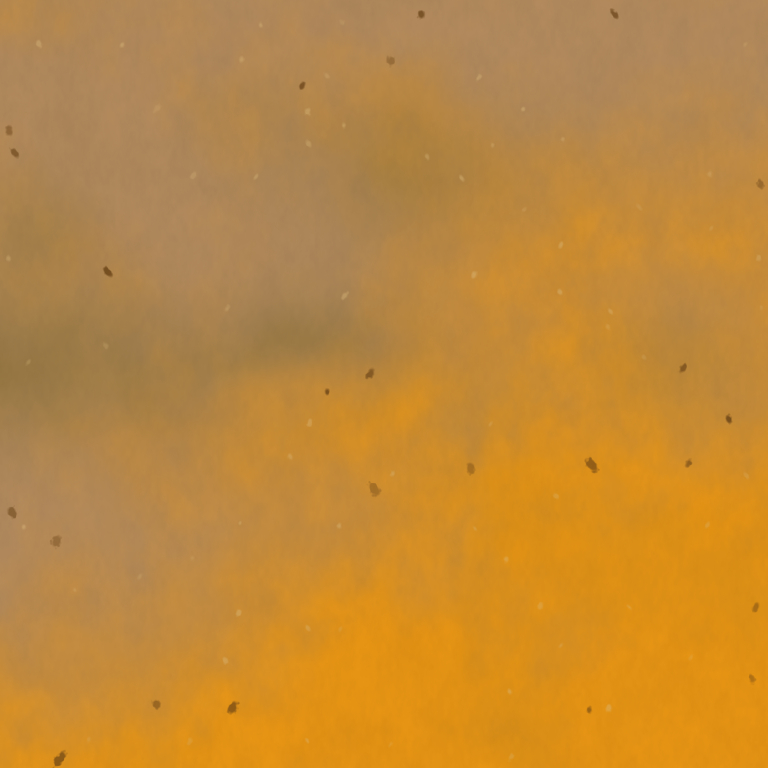
Reproduce this texture procedurally as a WebGL 1 fragment shader.

```glsl
precision highp float;
// Weathered ochre plaster: tan haze at the top melts into glowing amber below.
// A gradient, broad soft stains and layered value noise set the warmth and the
// olive shade; faint upright grain and sparse specks add the surface.

uniform vec2 u_resolution;

const vec3 TAN = vec3(0.685, 0.530, 0.360);
const vec3 OCHRE = vec3(0.760, 0.540, 0.240);
const vec3 AMBER = vec3(0.885, 0.570, 0.075);
const vec3 OLIVE = vec3(0.510, 0.415, 0.190);
const vec3 SPECK_BROWN = vec3(0.400, 0.250, 0.080);
const vec3 SPECK_PALE = vec3(0.860, 0.730, 0.490);

const float CLOUD_SCALE = 5.0;      // broad blotches across the canvas
const float CLOUD_AMOUNT = 0.60;
const float WARP_AMOUNT = 0.11;     // how far stain outlines wander
const float MOTTLE_SCALE = 34.0;
const float MOTTLE_AMOUNT = 0.050;
const float GRAIN_SCALE = 150.0;
const float GRAIN_AMOUNT = 0.035;
const float DARK_CELLS = 32.0;
const float PALE_CELLS = 46.0;

float hash(vec2 p) {
  vec3 q = fract(p.xyx * 0.1031);
  q += dot(q, q.yzx + 33.33);
  return fract((q.x + q.y) * q.z);
}

float valueNoise(vec2 p) {
  vec2 cell = floor(p);
  vec2 f = fract(p);
  f = f * f * f * (f * (f * 6.0 - 15.0) + 10.0);
  float low = mix(hash(cell), hash(cell + vec2(1.0, 0.0)), f.x);
  float high = mix(hash(cell + vec2(0.0, 1.0)), hash(cell + 1.0), f.x);
  return mix(low, high, f.y);
}

// Layered noise, centred on zero; each octave is turned to hide the lattice.
float fbm(vec2 p) {
  float sum = 0.0;
  float gain = 0.5;
  for (int i = 0; i < 4; i++) {
    sum += gain * (valueNoise(p) - 0.5);
    p = mat2(1.6, 1.2, -1.2, 1.6) * p + 17.3;
    gain *= 0.5;
  }
  return sum;
}

// Soft elliptical patch, 1 at its centre.
float stain(vec2 p, vec2 centre, vec2 size) {
  vec2 d = (p - centre) / size;
  return exp(-dot(d, d));
}

// One possible speck per grid cell, kept well inside the cell.
float specks(vec2 p, float cells, float radius, float chance, float seed) {
  vec2 cell = floor(p * cells) + seed;
  vec2 centre = 0.3 + 0.4 * vec2(hash(cell + 3.7), hash(cell + 9.1));
  vec2 d = (fract(p * cells) - centre) / cells;
  d.x += d.y * (hash(cell + 5.3) - 0.5);
  float size = radius * mix(0.45, 1.0, hash(cell + 21.9));
  float dist = length(d * vec2(1.0, 0.75)) + size * 0.7 * (valueNoise(p * 260.0) - 0.5);
  float soft = 0.0012 + 0.5 / min(u_resolution.x, u_resolution.y);
  float present = step(hash(cell), chance) * mix(0.35, 0.85, hash(cell + 14.2));
  return present * (1.0 - smoothstep(size - soft, size + soft, dist));
}

// 0 is tan haze, 0.5 ochre, 1 amber.
float warmthAt(vec2 p, float cloud) {
  float fall = 1.0 - p.y + 0.35 * (p.x - 0.5);
  float warmth = 0.06 + 0.95 * smoothstep(0.05, 1.05, fall);
  warmth -= 0.48 * stain(p, vec2(0.08, 0.28), vec2(0.30, 0.14));
  warmth -= 0.22 * stain(p, vec2(0.36, 0.68), vec2(0.18, 0.12));
  warmth += 0.28 * stain(p, vec2(0.09, 0.65), vec2(0.10, 0.07));
  warmth += 0.22 * stain(p, vec2(0.44, 0.46), vec2(0.15, 0.08));
  warmth += 0.22 * stain(p, vec2(0.78, 0.70), vec2(0.20, 0.10));
  warmth += 0.20 * stain(p, vec2(0.45, 0.85), vec2(0.16, 0.07));
  warmth += 0.28 * stain(p, vec2(0.03, 0.98), vec2(0.10, 0.06));
  warmth += 0.20 * stain(p, vec2(0.95, 0.10), vec2(0.16, 0.18));
  return clamp(warmth + CLOUD_AMOUNT * cloud, 0.0, 1.0);
}

float oliveAt(vec2 p, float cloud) {
  float shade = 0.75 * stain(p, vec2(0.03, 0.51), vec2(0.19, 0.10));
  shade += 0.38 * stain(p, vec2(0.38, 0.58), vec2(0.13, 0.06));
  shade += 0.30 * stain(p, vec2(0.02, 0.69), vec2(0.07, 0.06));
  shade += 0.24 * stain(p, vec2(0.50, 0.79), vec2(0.23, 0.09));
  shade += 0.20 * stain(p, vec2(0.87, 0.52), vec2(0.08, 0.07));
  return clamp(shade * (1.0 + 1.2 * cloud) + 0.25 * max(cloud, 0.0), 0.0, 0.85);
}

void main() {
  vec2 p = gl_FragCoord.xy / min(u_resolution.x, u_resolution.y);

  // Broad colour
  vec2 warp = vec2(fbm(p * 4.0 + 2.1), fbm(p * 4.0 + 31.7));
  vec2 q = p + WARP_AMOUNT * warp;
  float warmth = warmthAt(q, fbm(q * CLOUD_SCALE + 8.4));
  float mottle = fbm(p * vec2(1.0, 0.7) * MOTTLE_SCALE);
  warmth = clamp(warmth + 0.18 * mottle, 0.0, 1.0);
  vec3 colour = mix(TAN, OCHRE, smoothstep(0.0, 0.55, warmth));
  colour = mix(colour, AMBER, smoothstep(0.45, 1.0, warmth));
  colour = mix(colour, OLIVE, oliveAt(q, fbm(q * CLOUD_SCALE + 53.6)));

  // Fine surface
  float grain = fbm(p * vec2(1.0, 0.55) * GRAIN_SCALE + 71.0);
  colour *= 1.0 + MOTTLE_AMOUNT * mottle + GRAIN_AMOUNT * grain;

  // Specks, denser in one patch at the right
  float chance = 0.016 + 0.28 * stain(p, vec2(0.91, 0.40), vec2(0.06, 0.09));
  colour = mix(colour, SPECK_BROWN, specks(p, DARK_CELLS, 0.0065, chance, 11.0));
  colour = mix(colour, SPECK_PALE, 0.5 * specks(p, PALE_CELLS, 0.0035, 0.03, 83.0));

  gl_FragColor = vec4(colour, 1.0);
}
```
